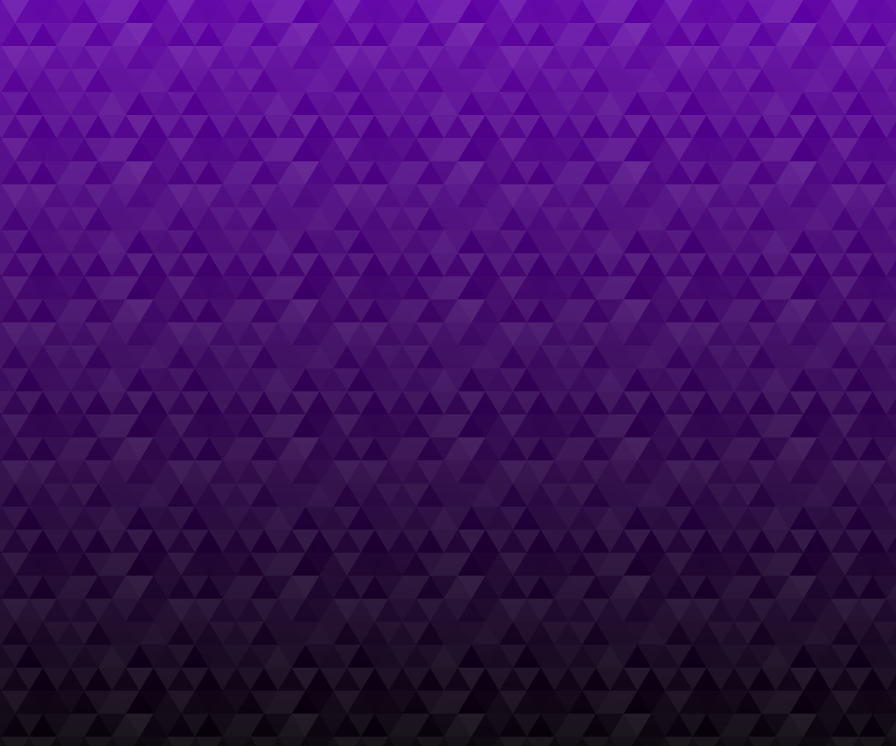
Reproduce this background procedurally as a WebGL 2 fragment shader.

```glsl
#version 300 es
precision highp float;

uniform vec2 u_resolution;
out vec4 fragColor;

float hash(vec3 p) {
    p = fract(p * vec3(0.1031, 0.1130, 0.0973) + 0.37);
    p += dot(p, p.yzx + 33.33);
    return fract((p.x + p.y) * p.z);
}

// Tone of the triangle at a point; the tiling repeats every six columns and rows
float triangleTone(vec2 grid) {
    vec2 skewed = vec2(grid.x - 0.5 * grid.y, grid.y);
    vec2 cell = floor(skewed);
    vec2 local = skewed - cell;
    float pointsDown = step(local.x + local.y, 1.0);

    float column = mod(cell.x + floor(0.5 * cell.y), 6.0);
    float row = mod(cell.y, 6.0);

    // Neighbours join into right-leaning parallelograms, whose six tones
    // are shuffled along each row by a product modulo seven
    float pair = mod(column + 1.0 - pointsDown + 3.0 * (row + 1.0), 6.0);
    float shuffled = mod((pair + 1.0) * (2.0 + mod(row + 1.0, 4.0)), 7.0);
    float pairTone = (shuffled - 0.5) / 6.0;

    // Each triangle varies on its own, and those pointing down are lighter
    float ownTone = hash(vec3(column, row, pointsDown) + 1.0);
    float tone = 0.5 * pairTone + 0.35 * ownTone + 0.15 * pointsDown;

    // Every sixth row leans towards light teeth over dark ones
    float zigzag = 0.45 * step(4.5, row);
    tone = mix(tone, 0.2 + 0.6 * pointsDown, zigzag);
    return clamp(0.48 + 1.65 * (tone - 0.5), 0.0, 1.15);
}

vec3 shade(vec2 uv) {
    float depth = 1.0 - uv.y;
    vec3 base = mix(vec3(0.37, 0.0, 0.645), vec3(0.02, 0.0, 0.026), depth);
    float tone = triangleTone(vec2(uv.x, depth) * 32.4 - vec2(0.05, 0.0));
    // Translucent white veil over the purple
    return mix(base, vec3(1.0), tone * mix(0.155, 0.09, depth));
}

void main() {
    // Average a 3 by 3 grid of samples for smooth edges
    vec3 color = vec3(0.0);
    for (int i = 0; i < 9; i++) {
        vec2 offset = (vec2(i % 3, i / 3) - 1.0) / 3.0;
        color += shade((gl_FragCoord.xy + offset) / u_resolution);
    }
    fragColor = vec4(color / 9.0, 1.0);
}
```
